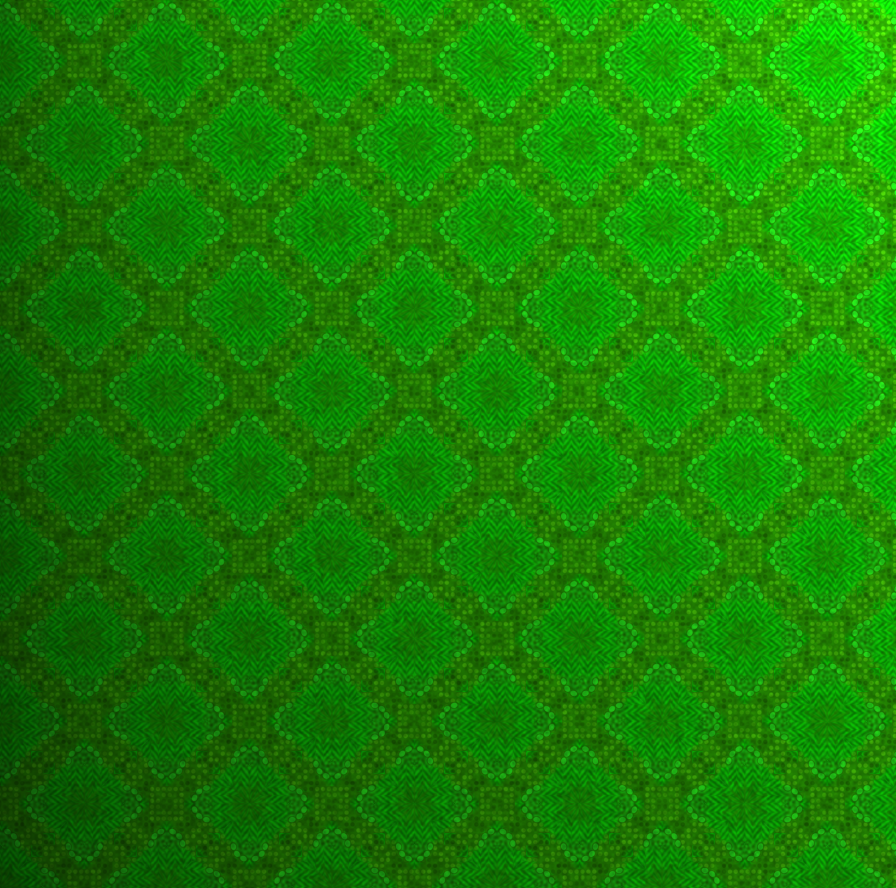
Write a Shadertoy shader that draws this pattern.

```glsl
// Green damask: finely hatched diamonds with beaded petals at their four tips,
// staggered on a speckled ground. One folded eighth of the tile makes every motif;
// a diagonal light runs from the dark lower left to the bright upper right.

#define REPEATS 5.378              // tiles over the canvas height
#define SHIFT vec2(0.010, 0.010)   // lattice offset, in tiles
#define DIAMOND 0.385              // half diagonal of a diamond, in tiles
#define PETAL_AT 0.240             // petal centre along the axis
#define PETAL_R 0.098              // petal arch radius
#define DOT_GRID 28.0              // speckle cells per tile
#define HATCH 30.0                 // hatch lines per tile
#define GRAIN 0.28                 // strength of the surface grain
#define GROUND vec3(0.112, 0.428, 0.006)
#define LEAF vec3(0.032, 0.530, 0.008)
#define BEAD vec3(0.110, 0.650, 0.075)
#define SPECK vec3(0.210, 0.560, 0.025)

float hash(vec2 p) {
    return fract(sin(dot(p, vec2(127.1, 311.7))) * 43758.5453);
}

float noise(vec2 p) {
    vec2 i = floor(p), f = fract(p);
    f = f * f * (3.0 - 2.0 * f);
    return mix(mix(hash(i), hash(i + vec2(1, 0)), f.x),
               mix(hash(i + vec2(0, 1)), hash(i + vec2(1, 1)), f.x), f.y);
}

// Coverage of a shape from its signed distance
float cover(float d, float soft) {
    return 1.0 - smoothstep(-soft, soft, d);
}

// Folds the staggered lattice into one eighth of a diamond: x >= y >= 0
vec2 fold(vec2 p) {
    vec2 m = abs(fract(p + 0.5) - 0.5);
    if (m.x + m.y > 0.5) m = 0.5 - m;
    return vec2(max(m.x, m.y), min(m.x, m.y));
}

// Three dashes along half of a petal arch, notched on the axis by the fold
float beadDistance(vec2 v) {
    float angle = atan(v.y, v.x + 1e-5) - 0.12;
    float slot = clamp(floor(angle / 0.50), 0.0, 2.0);
    vec2 bead = vec2(length(v) - PETAL_R, PETAL_R * (angle - (slot + 0.5) * 0.50));
    return length(bead * vec2(1.25, 1.0)) - 0.020;
}

// Diagonal light with a dim left edge and a glow in the upper right
float lightAt(vec2 s) {
    float light = 0.67 + 0.40 * s.x + 0.34 * s.y;
    light *= 1.0 - 0.20 * exp(-s.x * 9.0);
    return light + 0.36 * exp(-4.5 * length(s - 1.0));
}

void mainImage(out vec4 fragColor, in vec2 fragCoord) {
    vec2 uv = fragCoord / iResolution.y;
    vec2 p = uv * REPEATS - SHIFT;
    vec2 q = fold(p);
    float soft = max(0.7 * REPEATS / iResolution.y, 0.005);
    float radius = length(q);

    // Speckles share the symmetry of the motif
    vec2 cell = floor(p * DOT_GRID);
    vec2 key = floor(fold((cell + 0.5) / DOT_GRID) * DOT_GRID + 0.01);
    float chance = hash(key + 3.0);
    float dotShape = cover((length(fract(p * DOT_GRID) - 0.5) - 0.36) / DOT_GRID, soft);
    float lightDot = dotShape * smoothstep(0.55, 0.80, chance);
    float darkDot = dotShape * smoothstep(0.45, 0.20, chance);

    // Ground: light specks and dark pits
    vec3 color = mix(GROUND, SPECK, lightDot * 0.90);
    color = mix(color, GROUND * 0.68, darkDot * 0.70);

    // Diamond with a ragged, soft edge and herringbone hatching
    float edge = (q.x + q.y - DIAMOND) * 0.7071 + 0.060 * (chance - 0.5);
    float zigzag = abs(fract(q.y * 10.0) - 0.5) / 10.0;
    float hatch = sin(6.2832 * HATCH * 0.75 * (q.x + 1.3 * zigzag));
    vec3 leaf = LEAF * (1.0 + 0.15 * hatch);
    leaf = mix(leaf, GROUND * 0.85, darkDot * 0.40);
    leaf = mix(leaf, BEAD * 0.95, lightDot * 0.30);

    // Rosette of broken spokes around the centre
    float spokes = 0.5 + 0.5 * cos(16.0 * atan(q.y, q.x + 1e-5));
    float rosette = cover(radius - 0.07 - 0.06 * spokes, 0.05);
    leaf = mix(leaf, GROUND * 0.98, rosette * (0.35 + 0.30 * spokes + 0.15 * hatch));
    color = mix(color, leaf, cover(edge, 0.030));

    // Petals: mottled inside and rimmed with dashes
    vec2 v = q - vec2(PETAL_AT, 0.0);
    float reach = length(v);
    float petal = cover(reach - PETAL_R, soft) * smoothstep(-0.05, 0.03, v.x);
    float vein = 0.5 + 0.5 * cos(reach * 160.0) * cos(5.0 * atan(v.y, v.x + 1e-5));
    color = mix(color, mix(GROUND * 0.80, BEAD * 0.95, vein), petal * 0.65);
    float bead = beadDistance(v);
    color = mix(color, GROUND * 0.85, cover(bead - 0.008, soft) * 0.45);
    color = mix(color, BEAD, cover(bead, soft));

    // Light and uneven grain
    float grain = noise(uv * 320.0) - 0.5 + 0.3 * (noise(uv * 170.0 + 17.0) - 0.5);
    color *= lightAt(fragCoord / iResolution.xy) * (1.0 + GRAIN * grain);
    fragColor = vec4(clamp(color, 0.0, 1.0), 1.0);
}
```
